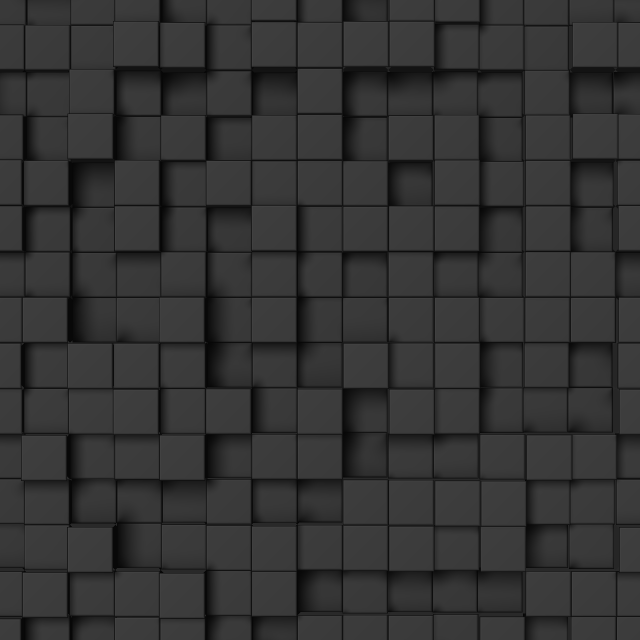
A Shadertoy shader for this background:

```glsl
// Wall of charcoal cubes at random depths, seen head-on with slight perspective.

const float CELLS = 14.07;            // cubes along the canvas height
const float PERSPECTIVE = 0.024;      // growth of a face from deepest to tallest
const float SHADOW_REACH = 0.85;      // shadow length per unit of depth, in cells
const float SHADOW_STRENGTH = 0.97;
const float GAP = 0.022;              // half width of the dark seam, in cells
const float BEVEL = 0.055;            // width of the shaded right and lower rim
const vec2 SHADOW_DIR = vec2(0.91, -0.41);
const vec3 FACE_LOW = vec3(0.212);
const vec3 FACE_HIGH = vec3(0.238);
const vec3 SHADOW_COLOR = vec3(0.025);
const vec3 SEAM_COLOR = vec3(0.055);
const int SAMPLES = 2;                // antialiasing samples per axis

float cubeHeight(vec2 cell) {
    vec3 h = fract(vec3(cell.xyx) * vec3(0.1031, 0.1030, 0.0973) + 0.37);
    h += dot(h, h.yzx + 33.33);
    return fract((h.x + h.y) * h.z);
}

// Undo the perspective growth at the given height.
vec2 toPlane(vec2 p, float height) {
    return p / (1.0 + PERSPECTIVE * (height - 0.5));
}

// Light reaching a face point past its taller neighbours.
float neighbourLight(vec2 q, vec2 cell, float height) {
    float light = 1.0;
    for (int y = -1; y <= 1; y++)
    for (int x = -1; x <= 1; x++) {
        if (x == 0 && y == 0) continue;
        vec2 other = cell + vec2(x, y);
        float rise = max(cubeHeight(other) - height, 0.0);
        vec2 away = q - clamp(q, other - 0.5, other + 0.5);
        float dist = length(away) + 1e-4;
        float facing = smoothstep(-1.0, 1.1, dot(away / dist, SHADOW_DIR));
        float fade = 1.0 - clamp(dist / (SHADOW_REACH * rise + 1e-3), 0.0, 1.0);
        float depth = smoothstep(0.0, 0.4, rise);
        light *= 1.0 - SHADOW_STRENGTH * facing * depth * pow(fade, 1.6);
    }
    return light;
}

vec3 faceColor(vec2 q, vec2 cell, float height) {
    vec2 local = q - cell;
    vec3 color = mix(FACE_LOW, FACE_HIGH, sqrt(height));
    color *= 1.0 + 0.03 * (local.y - local.x);

    // Lit rim on the left and top, shaded rim on the right and bottom
    float litEdge = min(local.x + 0.5, 0.5 - local.y);
    float darkEdge = min(0.5 - local.x, local.y + 0.5);
    color *= 1.0 + 0.10 * (1.0 - smoothstep(GAP, 2.0 * GAP, litEdge));
    color *= mix(0.62, 1.0, smoothstep(0.0, BEVEL, darkEdge));

    // Seam between cubes
    float edge = min(litEdge, darkEdge);
    color = mix(SEAM_COLOR, color, smoothstep(0.2 * GAP, GAP, edge));
    return mix(SHADOW_COLOR, color, neighbourLight(q, cell, height));
}

// Cube walls turned toward the centre of the view.
vec3 wallColor(vec2 p) {
    vec2 border = abs(abs(p - floor(p + 0.5)) - 0.5);
    float tone = border.x < border.y
        ? (p.x > 0.0 ? 0.15 : 0.03)
        : (p.y > 0.0 ? 0.075 : 0.16);
    return vec3(tone);
}

vec3 cubeWall(vec2 p) {
    vec2 base = floor(p + 0.5);
    vec2 hitCell = base;
    float hitHeight = -1.0;

    // The tallest face covering this point is the visible one
    for (int y = -1; y <= 1; y++)
    for (int x = -1; x <= 1; x++) {
        vec2 cell = base + vec2(x, y);
        float height = cubeHeight(cell);
        vec2 offset = abs(toPlane(p, height) - cell);
        if (max(offset.x, offset.y) <= 0.5 && height > hitHeight) {
            hitHeight = height;
            hitCell = cell;
        }
    }
    if (hitHeight < 0.0) return wallColor(p);
    return faceColor(toPlane(p, hitHeight), hitCell, hitHeight);
}

void mainImage(out vec4 fragColor, in vec2 fragCoord) {
    vec3 color = vec3(0.0);
    for (int j = 0; j < SAMPLES; j++)
    for (int i = 0; i < SAMPLES; i++) {
        vec2 jitter = (vec2(i, j) + 0.5) / float(SAMPLES) - 0.5;
        vec2 p = (fragCoord + jitter - 0.5 * iResolution.xy) / iResolution.y;
        color += cubeWall(p * CELLS);
    }
    fragColor = vec4(color / float(SAMPLES * SAMPLES), 1.0);
}
```
